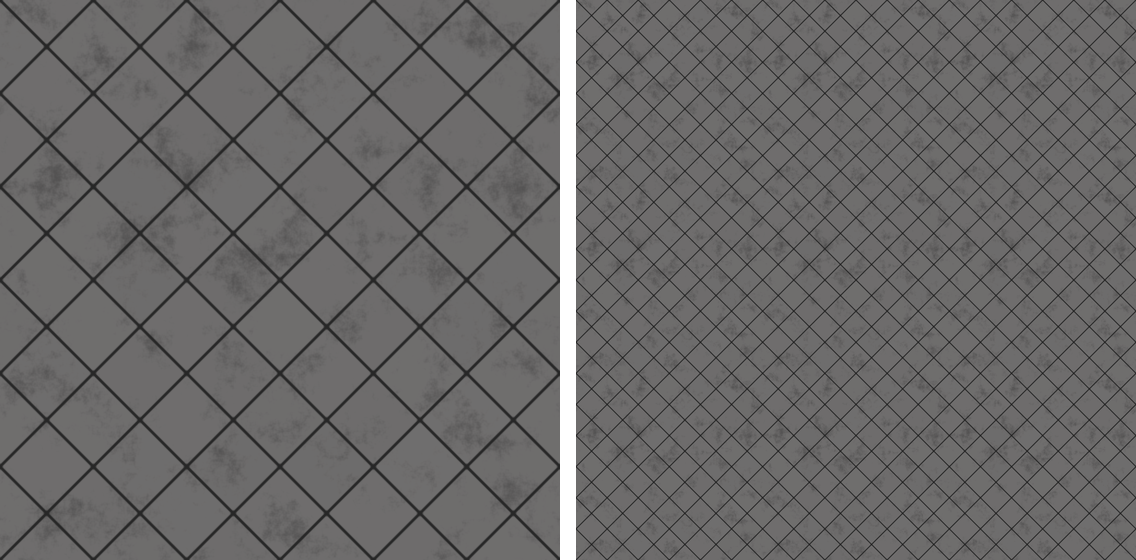
Left: one tile. Right: repeated 3 by 3.
Give the GLSL for this texture, as a three.js fragment shader.

```glsl
// Grey diamond tiles parted by thin dark joints, with faint speckled grime.
// Joints are distances to two diagonal line families; the grime is wrapping
// gradient noise summed over octaves and biased a little for each tile.

varying vec2 vUv;

const float REPEATS = 6.0;            // diamonds across and down
const float JOINT_CORE = 0.0008;      // half width of the fully dark core
const float JOINT_EDGE = 0.0042;      // half width where the joint fades out
const float JOINT_FILLET = 0.004;     // rounding where joints cross
const float GRIME_SCALE = 8.0;        // cells of the coarsest octave
const int GRIME_OCTAVES = 6;
const float GRIME_GAIN = 0.75;        // high gain gives a grainy look
const float GRIME_START = 0.0;
const float GRIME_FULL = 1.3;
const float TILE_GRIME = 0.22;        // grime difference between tiles
const float TILE_TINT = 0.008;        // brightness difference between tiles

const vec3 TILE_COLOR = vec3(0.433, 0.427, 0.426);
const vec3 GRIME_COLOR = vec3(0.325, 0.320, 0.320);
const vec3 JOINT_COLOR = vec3(0.152, 0.152, 0.152);

float hash(vec2 p) {
  vec3 q = fract(vec3(p.xyx) * vec3(0.1031, 0.1030, 0.0973));
  q += dot(q, q.yzx + 33.33);
  return fract((q.x + q.y) * q.z);
}

// Dot product of a corner's random gradient with the offset from it
float cornerSlope(vec2 corner, vec2 offset, float period) {
  float angle = 6.28319 * hash(mod(corner, period) + period * 1.37);
  return dot(vec2(cos(angle), sin(angle)), offset);
}

// Gradient noise that wraps after a whole number of cells
float gradientNoise(vec2 p, float period) {
  vec2 i = floor(p);
  vec2 f = p - i;
  vec2 u = f * f * f * (f * (f * 6.0 - 15.0) + 10.0);
  vec2 e = vec2(1.0, 0.0);
  float low = mix(cornerSlope(i, f, period),
                  cornerSlope(i + e, f - e, period), u.x);
  float high = mix(cornerSlope(i + e.yx, f - e.yx, period),
                   cornerSlope(i + 1.0, f - 1.0, period), u.x);
  return mix(low, high, u.y);
}

float grimeNoise(vec2 uv) {
  float sum = 0.0;
  float amplitude = 1.0;
  float period = GRIME_SCALE;
  for (int i = 0; i < GRIME_OCTAVES; i++) {
    sum += amplitude * gradientNoise(uv * period, period);
    amplitude *= GRIME_GAIN;
    period *= 2.0;
  }
  return sum;
}

float smoothMin(float a, float b, float k) {
  float h = max(k - abs(a - b), 0.0) / k;
  return min(a, b) - 0.25 * k * h * h;
}

void main() {
  // Diagonal grid: joints lie where either coordinate is whole
  vec2 diagonal = vec2(vUv.x + vUv.y, vUv.x - vUv.y) * REPEATS;
  vec2 cell = floor(diagonal);
  vec2 toJoint = (0.5 - abs(fract(diagonal) - 0.5)) / (REPEATS * sqrt(2.0));

  // Tile centre in half repeats, wrapped so edge tiles agree
  vec2 tile = mod(vec2(cell.x + cell.y + 1.0, cell.x - cell.y), 2.0 * REPEATS);

  // Tile face with grime
  float grimeBias = (hash(tile + 17.0) - 0.5) * TILE_GRIME;
  float grime = smoothstep(GRIME_START, GRIME_FULL, grimeNoise(vUv) + grimeBias);
  vec3 color = mix(TILE_COLOR, GRIME_COLOR, grime);
  color += (hash(tile + 53.0) - 0.5) * TILE_TINT;

  // Soft joints
  float jointDistance = smoothMin(toJoint.x, toJoint.y, JOINT_FILLET);
  float face = smoothstep(JOINT_CORE, JOINT_EDGE, jointDistance);
  gl_FragColor = vec4(mix(JOINT_COLOR, color, face), 1.0);
}
```
